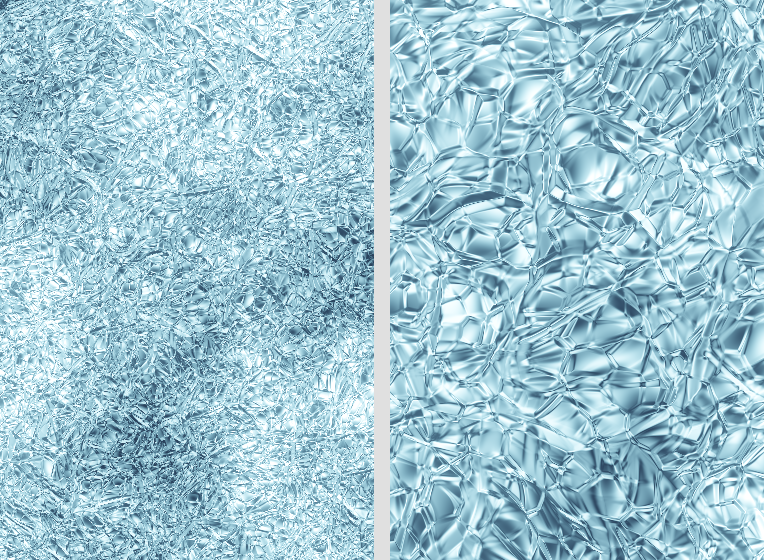
Left: the whole. Right: its middle third, enlarged.
This texture is drawn by a WebGL 1 fragment shader. Its source:

```glsl
precision highp float;
uniform vec2 u_resolution;

vec2 hash2(vec2 p) {
  vec3 q = fract(p.xyx * vec3(0.1031, 0.1030, 0.0973));
  q += dot(q, q.yzx + 33.33);
  return fract((q.xx + q.yz) * q.zy);
}

vec2 noise2(vec2 p) {
  vec2 i = floor(p), f = fract(p);
  f = f * f * (3.0 - 2.0 * f);
  vec2 low = mix(hash2(i), hash2(i + vec2(1.0, 0.0)), f.x);
  vec2 high = mix(hash2(i + vec2(0.0, 1.0)), hash2(i + 1.0), f.x);
  return mix(low, high, f.y) - 0.5;
}

// One layer of domed, tilted cells framed by narrow ribbons
float facets(vec2 p, out vec2 nearestId, out float edge) {
  vec2 cell = floor(p), toNearest = vec2(0.0);
  float nearest = 9.0, second = 9.0;
  nearestId = cell;
  for (int y = -1; y <= 1; y++) {
    for (int x = -1; x <= 1; x++) {
      vec2 id = cell + vec2(float(x), float(y));
      vec2 d = id + hash2(id) - p;
      float dist = length(d);
      if (dist < nearest) {
        second = nearest;
        nearest = dist;
        toNearest = d;
        nearestId = id;
      } else {
        second = min(second, dist);
      }
    }
  }
  edge = second - nearest;
  vec2 tilt = 1.8 * (hash2(nearestId + 71.0) - 0.5);
  float inside = smoothstep(0.0, 0.22, edge);
  return inside * (dot(toNearest, tilt) - 0.09) + 0.6 * nearest * nearest;
}

// Nested wrinkles: each cell turns and stretches the finer ones within it
float sheetHeight(vec2 p) {
  vec2 warped = p + 0.03 * noise2(p * 8.0) + 0.011 * noise2(p * 27.0 + 5.0);
  vec2 q = warped, id;
  float height = 0.0, scale = 12.0, steepness = 0.6, cover = 1.0, edge;
  for (int i = 0; i < 3; i++) {
    height += cover * steepness * facets(q * scale + 17.0, id, edge) / scale;
    float angle = 6.2832 * hash2(id + 13.0).x;
    float c = cos(angle), s = sin(angle);
    q = mat2(c, s, -s, c) * q * vec2(1.15, 0.76);
    cover *= smoothstep(0.0, 0.14, edge);
    scale *= 1.95;
    steepness = 0.8;
  }
  // Small crinkles run over cells and ribbons alike
  return height + 0.5 * facets(warped.yx * 58.0 + 31.0, id, edge) / 58.0;
}

// Deep steel blue through pale cyan to white
vec3 iceColor(float tone) {
  return vec3(0.32, 0.48, 0.57) + tone * vec3(0.62, 0.803, 0.744)
    - tone * tone * vec3(0.0, 0.293, 0.314);
}

void main() {
  vec2 p = gl_FragCoord.xy / u_resolution.y;
  vec2 delta = vec2(0.0014, 0.0);
  float here = sheetHeight(p);
  vec2 slope = vec2(sheetHeight(p + delta.xy), sheetHeight(p + delta.yx)) - here;
  slope /= delta.x;
  slope /= sqrt(1.0 + 0.3 * dot(slope, slope));

  // Reflected surroundings: bright and dark bands met from every direction
  vec2 drift = noise2(p * 6.0 + 9.0);
  float tone = 0.47 + 0.33 * sin(dot(slope, vec2(1.4, -2.4)) + 1.2 * drift.x);
  tone += 0.25 * sin(dot(slope, vec2(2.9, 1.7)) + 1.2 * drift.y);

  // Broad changes of brightness
  tone += 0.42 * noise2(p * 4.0 + 9.0).x + 0.26 * noise2(p * 11.0 + 3.0).y;
  gl_FragColor = vec4(clamp(iceColor(clamp(tone, -0.25, 1.15)), 0.0, 1.0), 1.0);
}
```
